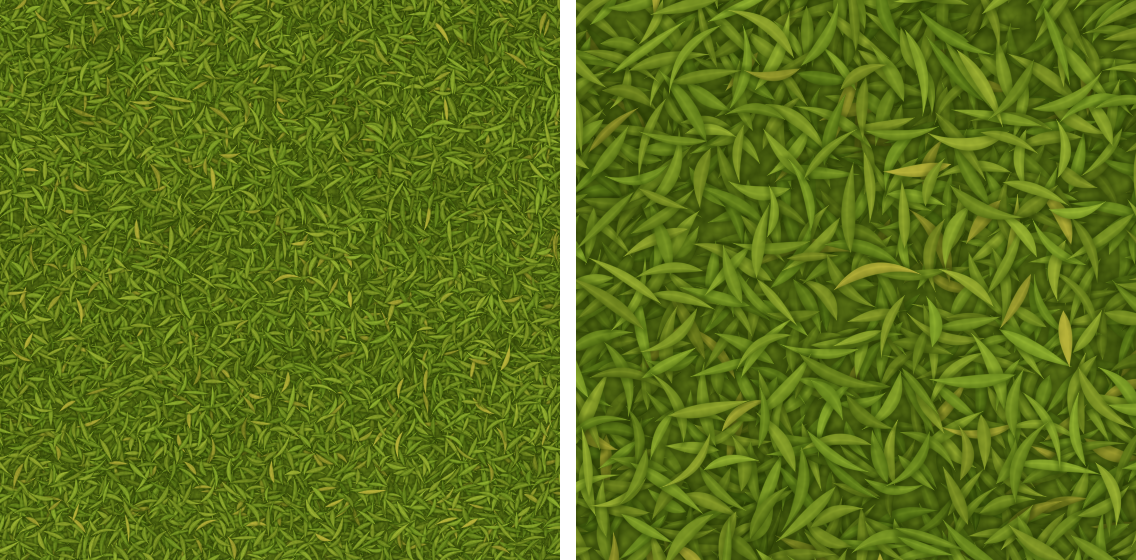
Left: the whole. Right: its middle third, enlarged.
Write a WebGL 1 fragment shader that draws this texture.

```glsl
precision highp float;
// Dense lawn seen from above: layered, curved, tapering blades over dark mossy ground.
uniform vec2 u_resolution;

#define CELLS 26.0         // blade cells across the canvas
#define LAYERS 14          // stacked sheets of blades
#define HALF_LENGTH 0.027  // longest blade, half its length
#define HALF_WIDTH 0.0042  // widest blade, half its width
#define BEND 0.32          // strongest curvature
#define SHADOW 0.34        // darkness beside a blade
#define SHADOW_REACH 0.0045
#define TONE_SPREAD 0.34   // brightness range between blades
#define GLOSS 0.17         // shading across a blade
#define MOTTLE 0.11        // fine grain strength

const vec3 DEEP_GREEN = vec3(0.150, 0.228, 0.012);
const vec3 LEAF_GREEN = vec3(0.350, 0.455, 0.084);
const vec3 PALE_GREEN = vec3(0.570, 0.670, 0.182);

vec4 hash4(vec2 p) {
  vec4 q = fract(p.xyxy * vec4(0.1031, 0.1030, 0.0973, 0.1099));
  q += dot(q, q.wzxy + 33.33);
  return fract((q.xxyz + q.yzzw) * q.zywx);
}

// Distance to the nearest scattered point, about 0 to 1.
float cellular(vec2 p) {
  vec2 cell = floor(p);
  float nearest = 2.0;
  for (int j = -1; j <= 1; j++) {
    for (int i = -1; i <= 1; i++) {
      vec2 c = cell + vec2(float(i), float(j));
      vec2 d = c + hash4(c + 7.0).xy - p;
      nearest = min(nearest, dot(d, d));
    }
  }
  return sqrt(nearest);
}

// Broad, gentle light and dark drifts.
float drift(vec2 p) {
  return sin(p.x * 9.0 + 2.0 * sin(p.y * 7.0)) * sin(p.y * 11.0 + 1.7 * sin(p.x * 8.0 + 1.0));
}

// Paints one blade into surface: x = tone, y = hue shift.
void paintBlade(vec2 p, vec4 form, vec4 look, float depth, float pixel, inout vec2 surface) {
  float angle = form.z * 6.2832;
  vec2 along = vec2(cos(angle), sin(angle));
  vec2 across = vec2(-along.y, along.x);
  float halfLength = HALF_LENGTH * mix(0.55, 1.0, form.w) * mix(0.82, 1.0, depth);
  float halfWidth = HALF_WIDTH * mix(0.6, 1.0, look.x);

  // Curved spine, with a broad root and a pointed tip
  float x = dot(p, along);
  float u = x / halfLength;
  float y = dot(p, across) - (look.y * 2.0 - 1.0) * BEND * halfLength * (u * u - 0.33);
  float width = halfWidth * (1.0 - u * u) * (1.0 - 0.35 * u);
  float d = max(abs(y) - width, abs(x) - halfLength);
  if (d > SHADOW_REACH) return;

  // Soft contact shadow
  surface.x *= 1.0 - SHADOW * (1.0 - smoothstep(0.0, SHADOW_REACH, d));

  // Rounded section, lit side and pale rib
  float v = clamp(y / max(width, 0.0004), -1.0, 1.0);
  float lit = dot(across, vec2(-0.5, 0.86));
  float rib = exp(-24.0 * (v - 0.2) * (v - 0.2));
  float shade = GLOSS * (0.33 - v * v + 0.6 * v * lit + 0.45 * rib) + 0.05 * u;
  float tone = 0.37 + 0.39 * depth + TONE_SPREAD * (look.z - 0.5) + shade;
  float dry = smoothstep(0.93, 0.97, look.w);
  float hue = (look.w - 0.5) * 0.7 + dry * 0.9;
  float cover = 1.0 - smoothstep(-pixel, pixel, d);
  surface = mix(surface, vec2(tone + 0.10 * dry, hue), cover);
}

vec3 grassColor(vec2 surface) {
  float t = clamp(surface.x, 0.0, 1.1);
  vec3 color = t < 0.5 ? mix(DEEP_GREEN, LEAF_GREEN, t * 2.0)
                       : mix(LEAF_GREEN, PALE_GREEN, t * 2.0 - 1.0);
  return color + surface.y * vec3(0.055, -0.008, 0.012) * (0.4 + t);
}

void main() {
  float side = min(u_resolution.x, u_resolution.y);
  vec2 uv = gl_FragCoord.xy / side;
  float pixel = 0.75 / side;

  // Mossy ground
  float clumps = cellular(uv * 85.0);
  float grain = cellular(uv * 190.0 + 31.0);
  vec2 surface = vec2(0.52 - 0.32 * clumps, 0.15);

  // Blades from the lowest sheet to the highest
  for (int layer = 0; layer < LAYERS; layer++) {
    float n = float(layer);
    float depth = n / float(LAYERS - 1);
    vec2 grid = uv * CELLS + n * vec2(0.37, 0.71);
    vec2 cell = floor(grid);
    for (int j = -1; j <= 1; j++) {
      for (int i = -1; i <= 1; i++) {
        vec2 c = cell + vec2(float(i), float(j));
        vec2 key = c + n * vec2(61.0, 83.0) + 5.0;
        vec4 form = hash4(key);
        vec4 look = hash4(key + vec2(1511.0, 1327.0));
        paintBlade((grid - c - form.xy) / CELLS, form, look, depth, pixel, surface);
      }
    }
  }

  // Fine mottling and broad drifts
  surface.x += MOTTLE * (0.5 - grain) + 0.025 * drift(uv);
  gl_FragColor = vec4(grassColor(surface), 1.0);
}
```
